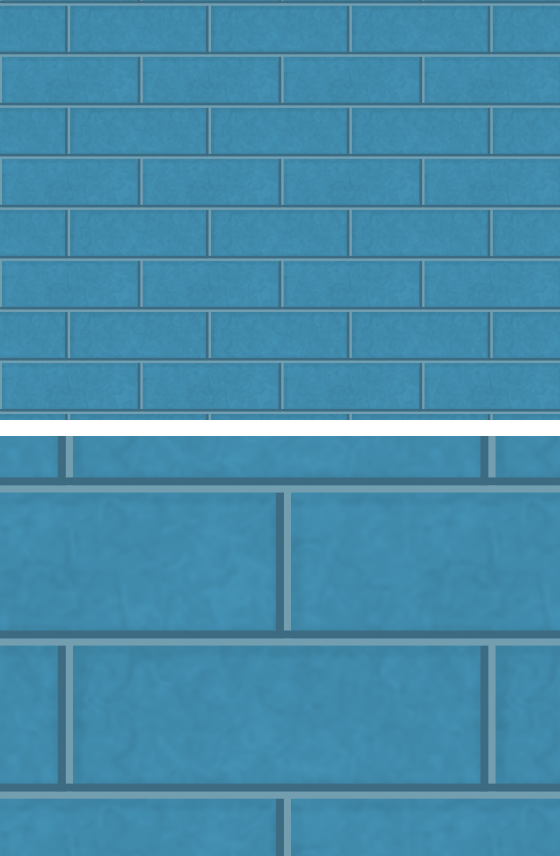
Top: the whole. Bottom: its middle third, enlarged.
Give the GLSL for this texture, as a WebGL 1 fragment shader.

```glsl
precision highp float;
uniform vec2 u_resolution;

// Lengths are fractions of the canvas height
#define BRICK vec2(0.3354, 0.1215)
#define START vec2(0.0018, 0.0109)
#define ROW_SHIFT 0.484
#define LIGHT_WIDTH 0.0056
#define DARK_WIDTH 0.0064
#define GRAIN_SCALE 95.0
#define GRAIN_CONTRAST 0.085
#define FACE_COLOR vec3(0.252, 0.545, 0.676)
#define DARK_COLOR vec3(0.240, 0.425, 0.510)
#define LIGHT_COLOR vec3(0.450, 0.620, 0.690)

float hash(vec2 p) {
  vec3 q = fract(vec3(p.xyx) * 0.1031);
  q += dot(q, q.yzx + 33.33);
  return fract((q.x + q.y) * q.z);
}

float noise(vec2 p) {
  vec2 cell = floor(p);
  vec2 f = fract(p);
  f = f * f * (3.0 - 2.0 * f);
  float top = mix(hash(cell), hash(cell + vec2(1.0, 0.0)), f.x);
  float bottom = mix(hash(cell + vec2(0.0, 1.0)), hash(cell + 1.0), f.x);
  return mix(top, bottom, f.y);
}

// Pixel coverage of the interval from lo to hi
float band(float d, float lo, float hi, float pixel) {
  vec2 edges = clamp((d - vec2(lo, hi)) / pixel + 0.5, 0.0, 1.0);
  return edges.x - edges.y;
}

// Mottled glaze: warped blotches, fine flecks and a broad drift
float grain(vec2 p) {
  vec2 warp = vec2(noise(p * 0.6 + 17.0), noise(p * 0.6 + 51.0)) * 3.0;
  float blotches = noise(p + warp) - 0.5;
  float flecks = noise(p * 1.9 + 83.0) - 0.5;
  float drift = noise(p * 0.14 + 29.0) - 0.5;
  return blotches * 0.75 + flecks * 0.45 + drift * 0.4;
}

// A dark groove followed by a lit edge
vec3 joint(vec3 color, float d, float pixel) {
  float halfLight = 0.5 * LIGHT_WIDTH;
  float groove = band(d, -halfLight - DARK_WIDTH, -halfLight, pixel);
  float litEdge = band(d, -halfLight, halfLight, pixel);
  color = mix(color, DARK_COLOR, groove);
  return mix(color, LIGHT_COLOR, litEdge);
}

void main() {
  float pixel = 1.0 / u_resolution.y;
  vec2 p = vec2(gl_FragCoord.x, u_resolution.y - gl_FragCoord.y) * pixel;

  // Running bond, with rows counted down from the top
  vec2 grid = (p - START) / BRICK;
  float shifted = 1.0 - mod(floor(grid.y), 2.0);
  grid.x -= ROW_SHIFT * shifted;
  vec2 local = fract(grid) * BRICK;
  vec2 d = (fract(grid + 0.5) - 0.5) * BRICK;

  // Brick face, slightly shaded toward its border
  vec3 color = FACE_COLOR;
  color *= 1.0 + GRAIN_CONTRAST * grain(local * GRAIN_SCALE + shifted * 61.0);
  vec2 inset = min(local, BRICK - local);
  float border = min(inset.x, inset.y);
  color *= 1.0 - 0.045 * (1.0 - smoothstep(0.008, 0.016, border));

  // Horizontal joints run over the vertical ones
  color = joint(color, d.x, pixel);
  color = joint(color, d.y, pixel);
  gl_FragColor = vec4(color, 1.0);
}
```
